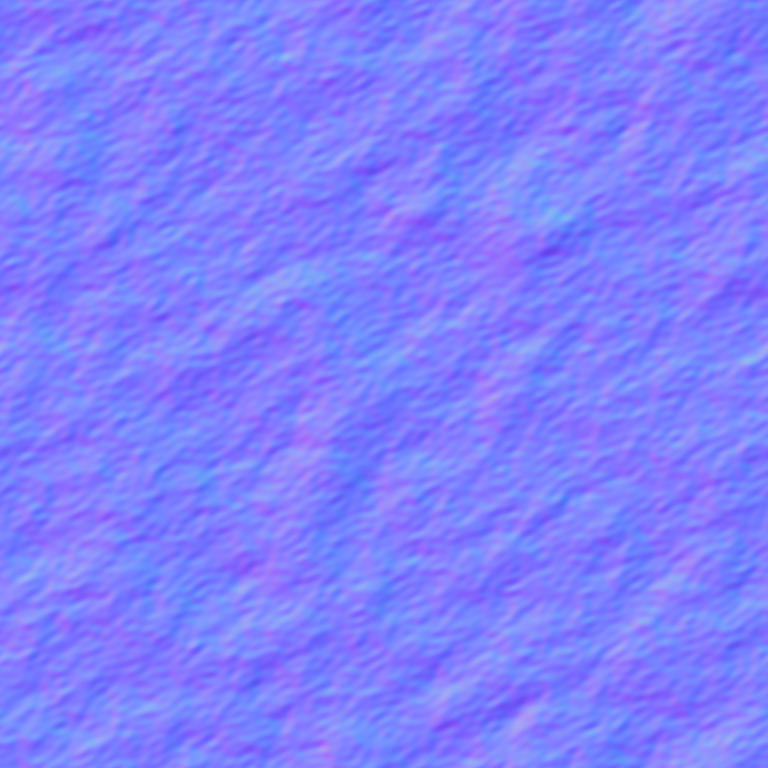
Give the GLSL for this texture map, as a Shadertoy shader.

```glsl
// Tiling normal map of a rough surface with fine, slanted grain.
// Many sine waves with whole-number wave vectors are layered from coarse
// to fine; their exact slopes are summed and packed as a unit normal.

const float TAU = 6.2831853;
const int WAVE_COUNT = 360;
const float GOLDEN_RATIO = 0.618034;

const float COARSE_FREQUENCY = 4.0;   // waves per canvas
const float FINE_FREQUENCY = 88.0;
const float FINE_BIAS = 0.8;          // below one favours fine waves
const float COARSE_ANGLE = 0.78;      // grain direction in radians
const float FINE_ANGLE = 0.40;
const float GRAIN_STRETCH = 1.55;     // length of a grain over its width
const float SLOPE_STRENGTH = 0.25;

float hash(float n) {
    return fract(sin(n * 12.9898 + 4.1) * 43758.5);
}

// Wave vector for one heading, squeezed along the grain to lengthen it.
vec2 grainWave(float frequency, float heading, float grainAngle, float stretch) {
    vec2 along = vec2(cos(grainAngle), sin(grainAngle));
    vec2 across = vec2(-along.y, along.x);
    return frequency * (along * cos(heading) / stretch + across * sin(heading));
}

// Slope of the layered waves; all waves add about the same steepness.
vec2 surfaceSlope(vec2 uv, float stretch, float strength) {
    vec2 slope = vec2(0.0);
    for (int i = 0; i < WAVE_COUNT; i++) {
        float id = float(i);
        float detail = pow((id + hash(id + 401.0)) / float(WAVE_COUNT), FINE_BIAS);
        float frequency = COARSE_FREQUENCY * pow(FINE_FREQUENCY / COARSE_FREQUENCY, detail);
        float heading = 0.5 * TAU * fract(id * GOLDEN_RATIO);
        float grainAngle = mix(COARSE_ANGLE, FINE_ANGLE, detail);

        // Rounding to whole waves makes the opposite edges meet.
        vec2 wave = round(grainWave(frequency, heading, grainAngle, stretch));
        float phase = dot(wave, uv) + hash(id);
        slope += wave / frequency * cos(TAU * phase);
    }
    return slope * strength / sqrt(float(WAVE_COUNT));
}

// Packs a slope as a normal colour, with green pointing down the canvas.
vec3 normalColor(vec2 slope) {
    vec3 normal = normalize(vec3(-slope.x, slope.y, 1.0));
    return 0.5 + 0.5 * normal;
}

void mainImage(out vec4 fragColor, in vec2 fragCoord) {
    vec2 uv = fragCoord / iResolution.xy;
    vec2 slope = surfaceSlope(uv, GRAIN_STRETCH, SLOPE_STRENGTH);
    fragColor = vec4(normalColor(slope), 1.0);
}
```
